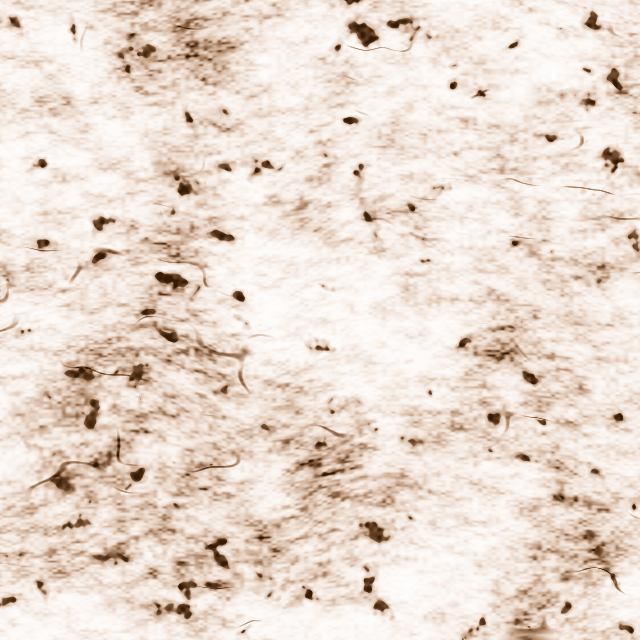
Write a WebGL 2 fragment shader that draws this texture.

```glsl
#version 300 es
precision highp float;
// Pale weathered stone with tan stains, fine streaky grain and dark crumbly pits.
uniform vec2 u_resolution;
out vec4 fragColor;

float hash(vec2 cell) {
    vec3 h = fract(cell.xyx * 0.1031);
    h += dot(h, h.yzx + 33.33);
    return fract((h.x + h.y) * h.z);
}

// Smooth value noise in -1..1
float noise(vec2 p) {
    vec2 cell = floor(p), f = fract(p);
    f = f * f * (3.0 - 2.0 * f);
    float low = mix(hash(cell), hash(cell + vec2(1, 0)), f.x);
    float high = mix(hash(cell + vec2(0, 1)), hash(cell + vec2(1, 1)), f.x);
    return 2.0 * mix(low, high, f.y) - 1.0;
}

mat2 rotation(float angle) {
    float c = cos(angle), s = sin(angle);
    return mat2(c, s, -s, c);
}

float stains(vec2 p) {
    return 1.2 * noise(rotation(0.5) * p * 4.0 + 17.0)
         + 0.9 * noise(rotation(-0.3) * p * 9.0 + 41.0);
}

// Horizontal grain at three scales
float grain(vec2 p) {
    p.y += 0.02 * noise(p * 5.0 + 3.0);
    return 1.1 * noise(rotation(0.15) * p * vec2(18, 34) + 60.0)
         + 1.1 * noise(rotation(-0.06) * p * vec2(45, 110) + 90.0)
         + 0.9 * noise(p * vec2(140, 260) + 130.0);
}

// Scattered ellipses: 1 at a centre, 0 on the rim, negative outside
float pitField(vec2 p) {
    const float CELLS = 15.0;
    vec2 home = floor(p * CELLS);
    float field = -2.0;
    for (int y = -1; y <= 1; y++)
    for (int x = -1; x <= 1; x++) {
        vec2 cell = home + vec2(x, y);
        vec2 centre = (cell + vec2(hash(cell + 211.0), hash(cell + 307.0))) / CELLS;
        if (hash(cell + 401.0) > 0.58 + 0.2 * stains(centre)) continue;
        float size = hash(cell + 503.0);
        float angle = 1.2 * (hash(cell + 601.0) - 0.5);
        angle += 1.4 * step(0.8, hash(cell + 709.0));
        vec2 local = rotation(angle) * (p - centre) * vec2(1, 2);
        field = max(field, 1.0 - length(local) / (0.014 + 0.031 * size * size));
    }
    return field;
}

void main() {
    vec2 p = gl_FragCoord.xy / u_resolution.y;

    // Stained, grainy ground
    float dark = 0.084 * exp(0.75 * (stains(p) + grain(p)));

    // Broken pits with a soft tan rim
    vec2 bent = p + 0.007 * vec2(noise(p * 30.0 + 7.0), noise(p * 30.0 + 77.0));
    float field = pitField(bent);
    float crumble = 0.8 * field
        + 0.6 * noise(rotation(0.2) * bent * vec2(42, 58) + 150.0)
        + 0.35 * noise(rotation(0.7) * p * 130.0 + 190.0);
    dark += 0.16 * smoothstep(0.0, 0.6, crumble);

    // Thin cracks running out of the pits
    float ridge = abs(noise(rotation(0.1) * bent * vec2(10, 22) + 230.0));
    float crack = 1.0 - smoothstep(0.015, 0.075, ridge);
    crack *= smoothstep(-1.2, 0.2, field) * smoothstep(0.0, 0.4, noise(p * 12.0 + 270.0));
    dark += 0.45 * crack;

    float pitTone = 0.74 + 0.13 * noise(p * 150.0 + 310.0) + 0.12 * smoothstep(0.6, 1.1, crumble);
    dark = mix(dark, pitTone, smoothstep(0.5, 0.74, crumble));
    dark = clamp(dark, 0.0, 0.9);

    // Cream through tan to deep brown
    vec3 absorption = vec3(0.46 + 0.48 * dark, 1.0, 1.4 - 0.34 * dark);
    fragColor = vec4(clamp(1.0 - dark * absorption, 0.0, 1.0), 1.0);
}
```
